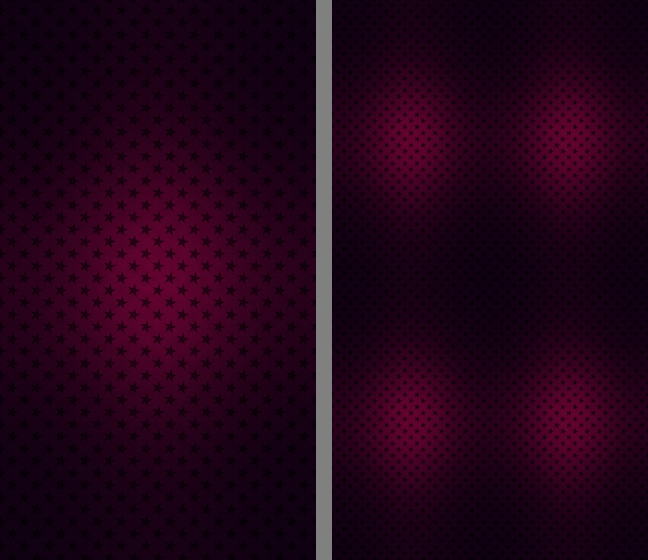
Left: one tile. Right: repeated 2 by 2.
Give the GLSL for this pattern, as a Shadertoy shader.

```glsl
// Staggered dark faceted stars on a plum ground with a soft magenta glow.

const float PI = 3.14159265;
const vec2 REPEATS = vec2(13.0, 23.0);   // cells across and up, two stars per cell
const float STAR_RADIUS = 0.27;          // in cell units
const float VALLEY_RADIUS = 0.115;
const float STAR_TILT = 0.2;

float hash(vec2 p) {
    return fract(sin(dot(p, vec2(127.1, 311.7))) * 43758.55);
}

// Value noise that wraps after one canvas
float wrappedNoise(vec2 uv, vec2 period) {
    vec2 p = uv * period;
    vec2 i = floor(p);
    vec2 f = fract(p);
    f = f * f * (3.0 - 2.0 * f);
    vec2 lo = mod(i, period);
    vec2 hi = mod(i + 1.0, period);
    float bottom = mix(hash(lo), hash(vec2(hi.x, lo.y)), f.x);
    float top = mix(hash(vec2(lo.x, hi.y)), hash(hi), f.x);
    return mix(bottom, top, f.y);
}

// Signed distance to the edge of a five-pointed star, negative inside
float starDistance(vec2 p, float angle, float outer, float inner) {
    float sector = 2.0 * PI / 5.0;
    float folded = abs(mod(angle + 0.5 * sector, sector) - 0.5 * sector);
    vec2 q = length(p) * vec2(cos(folded), sin(folded));
    vec2 tip = vec2(outer, 0.0);
    vec2 edge = inner * vec2(cos(0.5 * sector), sin(0.5 * sector)) - tip;
    return dot(q - tip, normalize(vec2(edge.y, -edge.x)));
}

// Brightness factor of one star: each arm has a dark and a lighter half
float starShade(vec2 p, float pixel, float strength) {
    float angle = atan(p.x, p.y) - STAR_TILT;
    float d = starDistance(p, angle, STAR_RADIUS, VALLEY_RADIUS);
    float cover = 1.0 - smoothstep(-0.7 * pixel, 0.7 * pixel, d);
    float side = length(p) * sin(5.0 * angle) / 5.0;
    float facet = mix(0.62, 0.24, smoothstep(-0.7 * pixel, 0.7 * pixel, side));
    return 1.0 - cover * strength * (1.0 - facet);
}

// Periodic glow, brightest at the middle of the canvas
vec3 groundColour(vec2 uv) {
    vec2 s = sin(PI * (uv - 0.5));
    float glow = exp(-dot(s * s, vec2(1.1, 1.9)));
    return mix(vec3(0.045, 0.002, 0.064), vec3(0.385, 0.012, 0.185), glow);
}

void mainImage(out vec4 fragColor, in vec2 fragCoord) {
    vec2 uv = fragCoord / iResolution.xy;
    float pixel = REPEATS.x / iResolution.x;
    vec3 colour = groundColour(uv);

    // Faint mottling and grain
    float mottle = wrappedNoise(uv, vec2(36.0, 64.0)) - 0.5;
    float grain = wrappedNoise(uv, vec2(144.0, 256.0)) - 0.5;
    colour *= 1.0 + 0.10 * mottle + 0.10 * grain;

    // Two interleaved star lattices
    for (int i = 0; i < 2; i++) {
        float shift = 0.5 * float(i);
        vec2 cell = uv * REPEATS - vec2(shift, 0.57 + shift) + 0.5;
        vec2 id = mod(floor(cell), REPEATS);
        float strength = mix(0.88, 1.0, hash(id + 31.0 * shift));
        colour *= starShade(fract(cell) - 0.5, pixel, strength);
    }

    fragColor = vec4(colour, 1.0);
}
```
